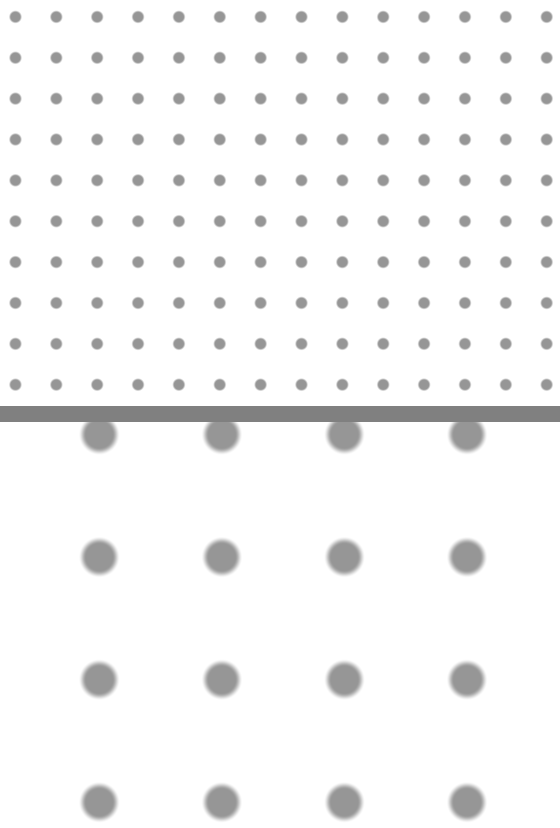
Top: the whole. Bottom: its middle third, enlarged.
A WebGL 1 fragment shader for this pattern:

```glsl
precision highp float;

uniform vec2 u_resolution;

// Lengths are fractions of the canvas width
const float PITCH = 0.07297;
const vec2 FIRST_DOT = vec2(0.0276, 0.0302); // from the top left corner
const float DOT_RADIUS = 0.0101;
const float EDGE_SOFTNESS = 0.0023;
const vec3 PAPER_COLOR = vec3(1.0);
const vec3 DOT_COLOR = vec3(0.59);

// Signed distance to the nearest dot of a square grid
float dotGridDistance(vec2 p) {
  vec2 cell = fract((p - FIRST_DOT) / PITCH + 0.5) - 0.5;
  return length(cell) * PITCH - DOT_RADIUS;
}

void main() {
  vec2 fromTop = vec2(gl_FragCoord.x, u_resolution.y - gl_FragCoord.y);
  vec2 p = fromTop / u_resolution.x;

  // Blurred rim, never narrower than a pixel
  float softness = max(EDGE_SOFTNESS, 0.75 / u_resolution.x);
  float coverage = 1.0 - smoothstep(-softness, softness, dotGridDistance(p));

  gl_FragColor = vec4(mix(PAPER_COLOR, DOT_COLOR, coverage), 1.0);
}
```
